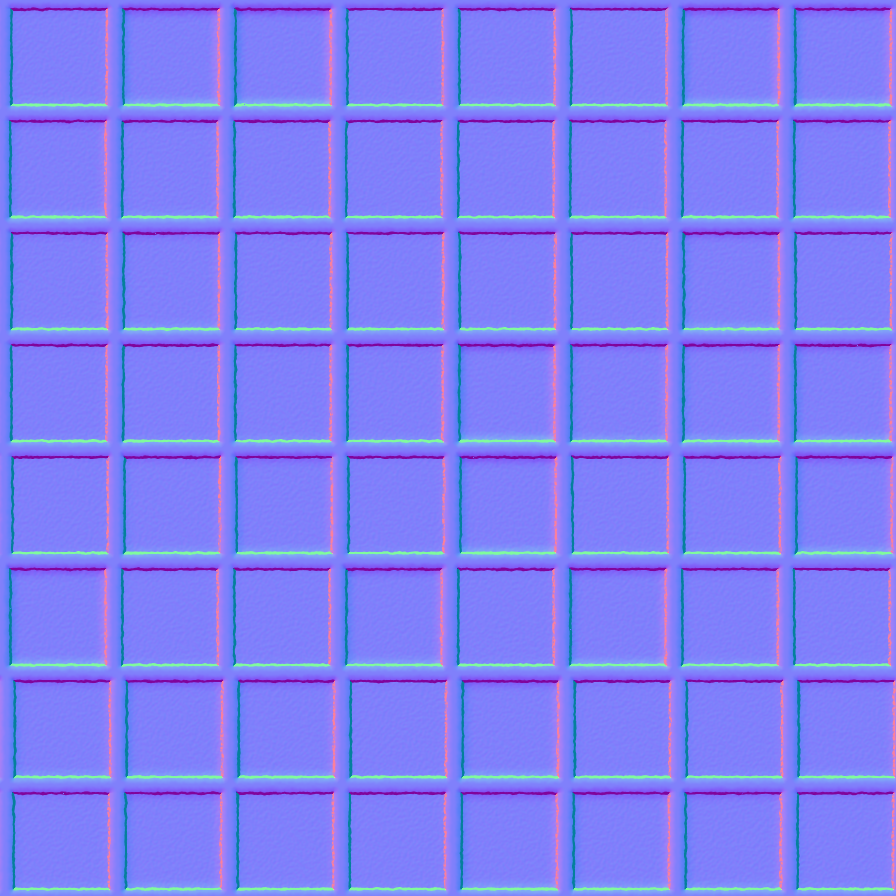
Give the GLSL for this texture map, as a WebGL 2 fragment shader.

```glsl
#version 300 es
precision highp float;

uniform vec2 u_resolution;
out vec4 fragColor;

// Lengths are in cell units, slopes are rise over run
const float GRID = 8.0;
const vec2 TILE_HALF = vec2(0.425, 0.427);
const float TILE_CENTRE_Y = 0.490;
const float ROW_CENTRE_X[8] = float[8](0.548, 0.557, 0.518, 0.537, 0.527, 0.530, 0.518, 0.527);
const float GROUT_HALF = 0.075;
const float GROUT_SLOPE = 0.45;
const float LIP_WIDTH = 0.055;
const float LIP_SLOPE_MIN = 0.04;
const float LIP_SLOPE_MAX = 0.36;
const float EDGE_HALF = 0.011;
const float EDGE_SLOPE = 4.0;
const float WOBBLE_FREQ = 15.0;
const float WOBBLE_SIZE = 0.011;
const float CHIP_FREQ = 38.0;
const float GRAIN_FREQ = 22.0;
const float GRAIN_SLOPE = 0.075;
const float FLAT_BLUE = 0.985;

float hash(vec2 p) {
    vec3 q = fract(p.xyx * vec3(0.1031, 0.1030, 0.0973));
    q += dot(q, q.yzx + 33.33);
    return fract((q.x + q.y) * q.z);
}

vec2 gradientAt(vec2 lattice) {
    float angle = 6.28318 * hash(lattice);
    return vec2(cos(angle), sin(angle));
}

float gradientNoise(vec2 p) {
    vec2 i = floor(p);
    vec2 f = p - i;
    vec2 u = f * f * f * (f * (f * 6.0 - 15.0) + 10.0);
    float a = dot(gradientAt(i), f);
    float b = dot(gradientAt(i + vec2(1, 0)), f - vec2(1, 0));
    float c = dot(gradientAt(i + vec2(0, 1)), f - vec2(0, 1));
    float d = dot(gradientAt(i + vec2(1, 1)), f - vec2(1, 1));
    return mix(mix(a, b, u.x), mix(c, d, u.x), u.y);
}

// Surface height of the tile face, stretched along a diagonal
float grainHeight(vec2 p) {
    vec2 diagonal = vec2(p.x + p.y, 1.5 * (p.y - p.x)) * 0.7071;
    return gradientNoise(diagonal * GRAIN_FREQ) + 0.5 * gradientNoise(p * GRAIN_FREQ * 1.9 + 7.3);
}

vec2 grainSlope(vec2 p) {
    float e = 0.3 / GRAIN_FREQ;
    float h = grainHeight(p);
    return vec2(h - grainHeight(p + vec2(e, 0)), h - grainHeight(p + vec2(0, e)));
}

void main() {
    vec2 grid = GRID * gl_FragCoord.xy / u_resolution;
    float pixel = GRID / min(u_resolution.x, u_resolution.y);

    // Cells centred on their tile, each row with its own sideways shift
    float row = floor(grid.y - TILE_CENTRE_Y + 0.5);
    int rowIndex = int(mod(row, GRID));
    vec2 shifted = grid - vec2(ROW_CENTRE_X[rowIndex], TILE_CENTRE_Y) + 0.5;
    vec2 id = mod(floor(shifted), GRID);
    vec2 p = fract(shifted) - 0.5;
    vec2 side = vec2(p.x < 0.0 ? -1.0 : 1.0, p.y < 0.0 ? -1.0 : 1.0);

    // Distance to the ragged tile outline
    float wobble = gradientNoise(grid * WOBBLE_FREQ) + 0.5 * gradientNoise(grid * CHIP_FREQ);
    vec2 q = abs(p) - TILE_HALF + WOBBLE_SIZE * wobble;
    vec2 beyond = max(q, 0.0);
    float dist = length(beyond) + min(max(q.x, q.y), 0.0);
    vec2 facing = q.x > q.y ? vec2(1, 0) : vec2(0, 1);
    vec2 outward = dist > 0.0 ? beyond / max(dist, 1e-5) : facing;
    float inside = clamp(0.5 - dist / pixel, 0.0, 1.0);

    // Soft slopes: grout valley outside, worn lip and grain inside
    float wear = hash(id + 3.7);
    float valley = GROUT_SLOPE * mix(0.7, 1.0, wear) * (1.0 - smoothstep(0.0, GROUT_HALF, dist));
    vec2 lip = mix(LIP_SLOPE_MIN, LIP_SLOPE_MAX, wear * wear) * exp(-q * q / (LIP_WIDTH * LIP_WIDTH));
    vec2 face = side * lip + GRAIN_SLOPE * grainSlope(grid);
    vec2 slope = mix(side * outward * valley, face, inside);
    vec3 soft = normalize(vec3(slope, 1.0));

    // Steep edge line, chipped along the right side
    vec3 steep = normalize(vec3(side * outward * EDGE_SLOPE, 1.0));
    float line = clamp((EDGE_HALF - abs(dist)) / pixel + 0.5, 0.0, 1.0);
    line *= min(1.0, 2.0 * EDGE_HALF / pixel);
    float chip = smoothstep(-0.25, 0.15, gradientNoise(grid * CHIP_FREQ + 19.0));
    float rightSide = facing.x * step(0.0, p.x);
    line *= mix(1.0, mix(0.35, 1.0, chip), rightSide);

    // Encode with green pointing down
    vec3 normal = mix(soft, steep, line);
    vec3 color = 0.5 + 0.5 * normal * vec3(1.0, -1.0, 1.0);
    color.b *= FLAT_BLUE;
    fragColor = vec4(color, 1.0);
}
```
